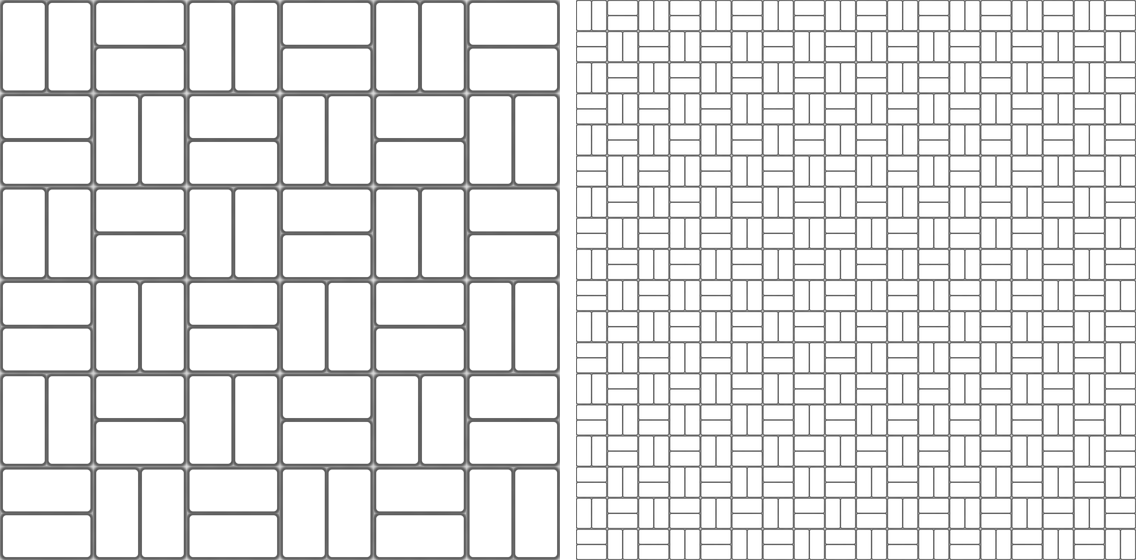
Left, the tile; right, the same tile 3 across and 3 down.
Write a Shadertoy shader that draws this pattern.

```glsl
#define CELLS 6.0           // basket-weave cells per side, even so it tiles
#define CELL_MARGIN 0.039   // brick face to cell border, in cells
#define PAIR_MARGIN 0.0286  // brick face to the line between the pair
#define CORNER 0.03         // corner radius of the face
#define BEVEL 0.016         // width of the fall from face to groove
#define GROOVE 0.36         // darkest grey, beside each brick
#define MORTAR 0.83         // lightest grey, at wide junctions
#define FACE 1.0            // brick grey
#define GRAIN 0.05          // mottling strength in the joints
#define GRAIN_CELLS 48.0    // noise cells per side, whole so it wraps

float hash(vec2 p) {
    uvec2 q = uvec2(p) * uvec2(1597334673u, 3812015801u);
    uint n = (q.x ^ q.y) * 1597334673u;
    n ^= n >> 15;
    return float(n & 65535u) / 65535.0;
}

// Value noise that repeats with the canvas
float wrappedNoise(vec2 uv) {
    vec2 p = uv * GRAIN_CELLS;
    vec2 i = floor(p);
    vec2 f = fract(p);
    f = f * f * (3.0 - 2.0 * f);
    vec2 a = mod(i, GRAIN_CELLS);
    vec2 b = mod(i + 1.0, GRAIN_CELLS);
    return mix(mix(hash(a), hash(vec2(b.x, a.y)), f.x),
               mix(hash(vec2(a.x, b.y)), hash(b), f.x), f.y);
}

float roundedBox(vec2 p, vec2 halfSize, float radius) {
    vec2 q = abs(p) - halfSize + radius;
    return length(max(q, 0.0)) + min(max(q.x, q.y), 0.0) - radius;
}

// Distance to the two bricks of one cell, p measured from its centre
float brickPair(vec2 p, vec2 cell) {
    bool upright = mod(cell.x + cell.y, 2.0) > 0.5;
    if (!upright) p = p.yx;
    vec2 halfSize = vec2(0.25 - 0.5 * (CELL_MARGIN + PAIR_MARGIN),
                         0.5 - CELL_MARGIN);
    p.x = abs(p.x) - (PAIR_MARGIN + halfSize.x);
    return roundedBox(p, halfSize, CORNER);
}

// Nearest brick among the four closest cells
float weave(vec2 p) {
    vec2 base = floor(p - 0.5);
    float d = 1.0;
    for (int y = 0; y < 2; y++)
        for (int x = 0; x < 2; x++) {
            vec2 cell = base + vec2(x, y);
            d = min(d, brickPair(p - cell - 0.5, cell));
        }
    return d;
}

void mainImage(out vec4 fragColor, in vec2 fragCoord) {
    vec2 uv = fragCoord / iResolution.xy;
    float pixel = CELLS / min(iResolution.x, iResolution.y);
    float d = weave(uv * CELLS);

    // Joints lighten away from the bricks
    float open = smoothstep(0.018, 0.065, d);
    float joint = mix(GROOVE, MORTAR, open);
    joint += GRAIN * (wrappedNoise(uv) - 0.5) * (0.3 + open);

    // Soft bevel up to the brick face
    float bevel = smoothstep(0.0, max(BEVEL, pixel), d);
    fragColor = vec4(vec3(mix(FACE, joint, bevel)), 1.0);
}
```
